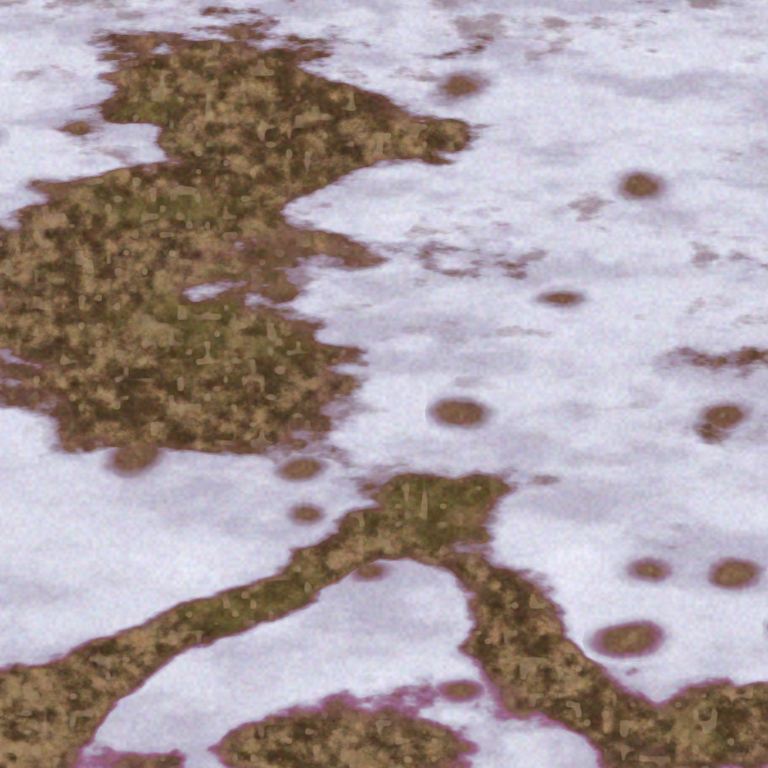
A three.js fragment shader for this texture:

```glsl
// Patchy melting snow over brown, grainy earth, seen at a slant.
varying vec2 vUv;

float hash(vec2 p) {
  vec3 q = fract(vec3(p.xyx) * 0.1031);
  q += dot(q, q.yzx + 33.33);
  return fract((q.x + q.y) * q.z);
}

float valueNoise(vec2 p) {
  vec2 i = floor(p), f = fract(p);
  f = f * f * (3.0 - 2.0 * f);
  return mix(mix(hash(i), hash(i + vec2(1.0, 0.0)), f.x),
             mix(hash(i + vec2(0.0, 1.0)), hash(i + 1.0), f.x), f.y);
}

// Fractal noise, centred on zero
float fbm(vec2 p) {
  float sum = 0.0, amp = 0.5;
  for (int i = 0; i < 5; i++) {
    sum += amp * (valueNoise(p) - 0.5);
    p = mat2(1.6, 1.2, -1.2, 1.6) * p + 17.3;
    amp *= 0.5;
  }
  return sum;
}

float blob(vec2 p, vec2 centre, vec2 radius) {
  vec2 d = (p - centre) / radius;
  return exp(-dot(d, d));
}

// Broad arrangement: positive is snow, negative is bare earth
float snowCover(vec2 p) {
  vec2 rising = vec2(p.x, p.y - 0.45 * p.x);
  vec2 falling = vec2(p.x, p.y + 0.9 * p.x);
  float earth = blob(p, vec2(0.2, 0.53), vec2(0.26, 0.18))
    + blob(p, vec2(0.27, 0.86), vec2(0.21, 0.10))
    + 0.8 * blob(p, vec2(0.16, 0.72), vec2(0.25, 0.09))
    + 0.6 * blob(p, vec2(0.5, 0.81), vec2(0.11, 0.04))
    + 1.1 * blob(rising, vec2(0.28, 0.07), vec2(0.36, 0.05))
    + blob(p, vec2(0.05, 0.07), vec2(0.14, 0.08))
    + 1.1 * blob(p, vec2(0.48, 0.03), vec2(0.14, 0.09))
    + blob(falling, vec2(0.7, 0.79), vec2(0.13, 0.07))
    + blob(p, vec2(0.98, 0.05), vec2(0.13, 0.07));
  float snow = blob(p, vec2(0.11, 0.29), vec2(0.21, 0.10))
    + 0.8 * blob(rising, vec2(0.33, -0.02), vec2(0.27, 0.05))
    + 0.7 * blob(p, vec2(0.0, 0.86), vec2(0.1, 0.14))
    + 0.9 * blob(p, vec2(0.17, 0.81), vec2(0.09, 0.035))
    + 0.7 * blob(p, vec2(0.23, 0.66), vec2(0.1, 0.04));
  return 0.42 + 0.75 * snow - 0.95 * earth;
}

// Scattered stones, one per chosen cell: negative inside
float stones(vec2 p) {
  vec2 grid = p * vec2(9.0, 14.0), id = floor(grid);
  vec2 d = fract(grid) - 0.5;
  d -= 0.3 * (vec2(hash(id + 3.1), hash(id + 8.7)) - 0.5);
  float size = mix(0.14, 0.32, hash(id + 5.3));
  float edge = length(d * vec2(1.0, 1.15)) - size;
  return hash(id + 21.0) < 0.15 ? edge : 1.0;
}

void main() {
  // Flatten the features towards the far, upper side
  float depth = 1.35 - 0.55 * vUv.y;
  vec2 ground = vec2(vUv.x - 0.5, 1.7 * vUv.y) / depth;
  vec2 warp = vec2(fbm(ground * 9.0), fbm(ground * 9.0 + 41.0));
  vec2 p = vUv + 0.05 * warp * vec2(1.0, 0.6);

  float cover = snowCover(p) + 1.25 * fbm(ground * 7.0 + 5.0) + 0.35 * fbm(ground * 24.0);
  float stone = stones(p + 0.012 * warp.yx);
  cover = min(cover, stone * 0.7 + 0.02);

  // Earth: crumbs, light grit, moss and reddish damp margins
  float crumbs = fbm(vUv * vec2(62.0, 72.0));
  float clods = fbm(ground * 13.0 + 70.0);
  vec3 earth = mix(vec3(0.36, 0.27, 0.18), vec3(0.51, 0.41, 0.30),
                   smoothstep(-0.22, 0.3, crumbs + 0.7 * clods));
  earth *= 1.0 + 0.75 * crumbs;
  earth = mix(earth, vec3(0.37, 0.33, 0.17), 0.5 * smoothstep(0.05, 0.25, fbm(ground * 6.0 + 30.0)));
  earth = mix(earth, vec3(0.64, 0.54, 0.43), 0.6 * smoothstep(0.70, 0.88, valueNoise(vUv * 85.0)));
  earth = mix(earth, vec3(0.55, 0.43, 0.31), 0.6 * (1.0 - smoothstep(-0.08, 0.03, stone)));
  earth = mix(earth, vec3(0.47, 0.32, 0.30), 0.7 * smoothstep(-0.2, 0.0, cover));

  // Snow: soft hollows and bright crests, with streaks of grime
  float relief = fbm(ground * vec2(5.0, 8.0) + 90.0) + 0.4 * fbm(ground * 26.0);
  vec3 snow = mix(vec3(0.73, 0.71, 0.79), vec3(0.85, 0.85, 0.91), smoothstep(-0.25, 0.12, relief));
  snow = mix(snow, vec3(0.91, 0.91, 0.96), smoothstep(0.15, 0.35, relief));
  snow = mix(vec3(0.70, 0.67, 0.75), snow, smoothstep(0.04, 0.2, cover));
  float grime = smoothstep(0.12, 0.3, fbm(vUv * vec2(13.0, 30.0) + 11.0));
  snow = mix(snow, vec3(0.55, 0.46, 0.50), 0.75 * grime * smoothstep(0.25, 0.75, vUv.y));

  // Soft melting edge with a mauve fringe, stronger near the bottom
  vec3 fringe = mix(vec3(0.58, 0.36, 0.50), vec3(0.58, 0.49, 0.55), smoothstep(0.0, 0.4, vUv.y));
  vec3 colour = mix(earth, fringe, smoothstep(-0.035, 0.03, cover));
  colour = mix(colour, snow, smoothstep(0.015, 0.10, cover));

  // Faint coloured grain
  vec2 g = vUv * 190.0;
  vec3 grain = vec3(valueNoise(g), valueNoise(g + 37.0), valueNoise(g + 73.0)) - 0.5;
  colour += 0.05 * grain + 0.05 * (valueNoise(g * 1.2 + 11.0) - 0.5);
  gl_FragColor = vec4(clamp(colour, 0.0, 1.0), 1.0);
}
```
